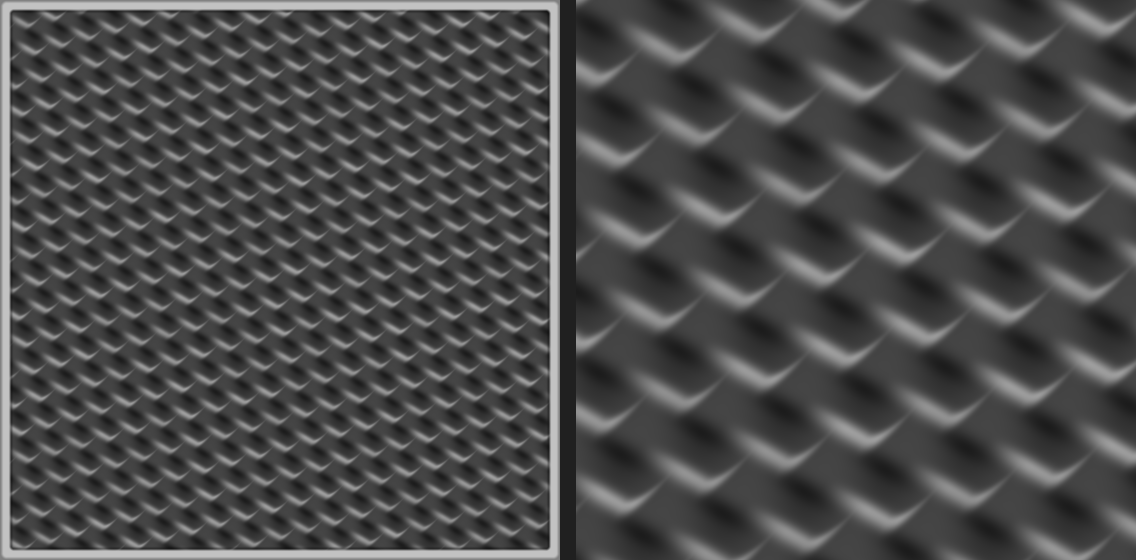
Left: the whole. Right: its middle third, enlarged.
A three.js fragment shader for this pattern:

```glsl
varying vec2 vUv;

float hash(vec2 cell) {
  return fract(sin(dot(cell, vec2(127.1, 311.7))) * 43758.5453);
}

float bell(float x, float width) {
  return exp(-x * x / (width * width));
}

// Signed distance to a rounded square centred on the canvas
float roundedSquare(vec2 uv, float halfSide, float radius) {
  vec2 d = abs(uv - 0.5) - halfSide + radius;
  return length(max(d, 0.0)) + min(max(d.x, d.y), 0.0) - radius;
}

// Light added by one dimple: p.x runs along its lip, p.y up to its shaded rim
float dimple(vec2 p, float gloss) {
  float hook = max(p.x - 0.22, 0.0);
  float rise = p.y - 5.0 * hook * hook;
  float span = smoothstep(-0.65, 0.0, p.x) * (1.0 - smoothstep(0.33, 0.58, p.x));
  float lip = bell(rise, rise > 0.0 ? 0.1 : 0.14) * span;
  float rim = bell(p.x + 0.1, 0.42) * bell(p.y - 0.53, 0.15);
  float hollow = bell(p.x, 0.4) * bell(p.y - 0.28, 0.2);
  return 0.33 * gloss * lip - 0.15 * rim - 0.07 * hollow;
}

// Square lattice of dimples, turned 15 degrees, 20 to the canvas width
float dimpledSheet(vec2 uv) {
  vec2 q = mat2(0.9659, -0.2588, 0.2588, 0.9659) * (uv - vec2(0.4566, 0.5556)) * 20.0;
  vec2 nearest = floor(q + 0.5);
  float shade = 0.275;
  for (int j = -1; j <= 1; j++) {
    for (int i = -1; i <= 1; i++) {
      vec2 cell = nearest + vec2(float(i), float(j));
      vec2 p = q - cell;
      vec2 diagonal = vec2(p.x - p.y, p.x + p.y) * 0.7071;
      shade += dimple(diagonal, 0.9 + 0.2 * hash(cell));
    }
  }
  return max(shade, 0.11);
}

void main() {
  float shade = dimpledSheet(vUv);

  // Shadow where the sheet meets the frame
  float inner = roundedSquare(vUv, 0.481, 0.006);
  shade *= mix(1.0, 0.6, smoothstep(-0.006, 0.0, inner));

  // Pale frame with a darker outer bevel
  float outer = roundedSquare(vUv, 0.5, 0.012);
  float frame = mix(0.76, 0.5, smoothstep(-0.007, 0.0, outer));
  shade = mix(shade, frame, smoothstep(-0.002, 0.004, inner));

  gl_FragColor = vec4(vec3(shade), 1.0);
}
```
